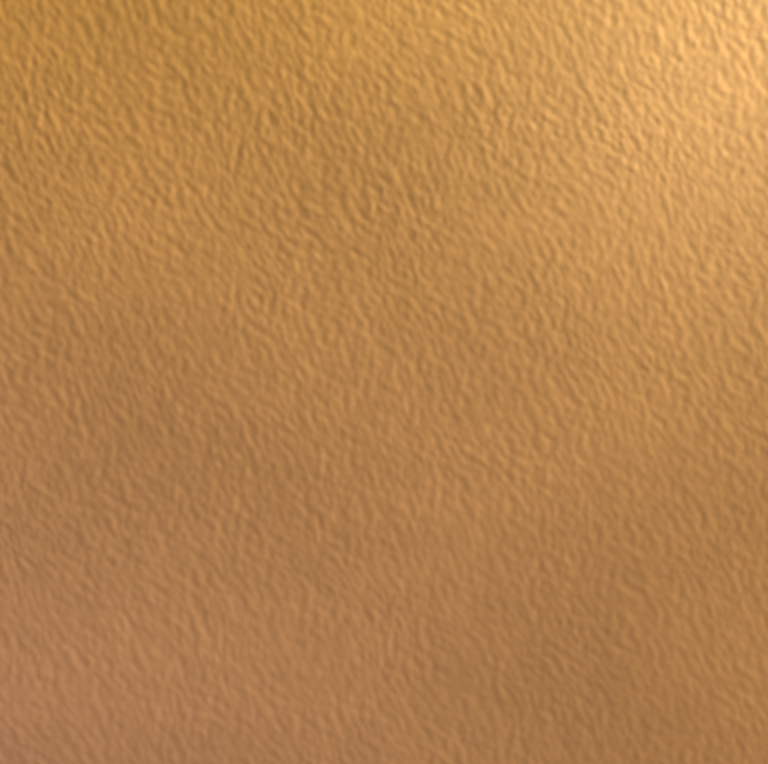
This texture is drawn by a Shadertoy shader. Its source:

```glsl
const vec3 TOP_LEFT = vec3(0.715, 0.515, 0.255);
const vec3 TOP_RIGHT = vec3(0.785, 0.575, 0.310);
const vec3 BOTTOM_LEFT = vec3(0.655, 0.465, 0.325);
const vec3 BOTTOM_RIGHT = vec3(0.655, 0.465, 0.280);
const vec3 GLOW = vec3(0.14, 0.13, 0.12);
const float GLOW_RADIUS = 0.36;
const float FALLOFF = 1.3;              // how fast the light fades downward
const vec2 GRAIN_AXIS = vec2(-0.42, 0.907);
const vec2 GRAIN_FREQ = vec2(106.0, 66.0); // across and along the grain
const vec2 LIGHT_STEP = vec2(0.0029, 0.0012);
const float RELIEF_LOW = 0.085;
const float RELIEF_HIGH = 0.150;
const float WARP_FREQ = 6.0;
const float WARP_AMOUNT = 0.012;
const float DYE_BROAD = 0.07;
const float DYE_FINE = 0.035;

vec2 hashGradient(vec2 cell) {
    vec3 q = fract(cell.xyx * vec3(0.1031, 0.1030, 0.0973));
    q += dot(q, q.yzx + 33.33);
    float angle = 6.28318 * fract((q.x + q.y) * q.z);
    return vec2(cos(angle), sin(angle));
}

float gradientNoise(vec2 p) {
    vec2 i = floor(p), f = fract(p);
    vec2 u = f * f * f * (f * (f * 6.0 - 15.0) + 10.0);
    vec2 e = vec2(0.0, 1.0);
    float low = mix(dot(hashGradient(i), f),
                    dot(hashGradient(i + e.yx), f - e.yx), u.x);
    float high = mix(dot(hashGradient(i + e), f - e),
                     dot(hashGradient(i + 1.0), f - 1.0), u.x);
    return mix(low, high, u.y);
}

// Height of the pebbled hide, stretched along the grain axis
float hideHeight(vec2 p) {
    vec2 across = vec2(GRAIN_AXIS.y, -GRAIN_AXIS.x);
    vec2 g = vec2(dot(p, across), dot(p, GRAIN_AXIS)) * GRAIN_FREQ + 200.0;
    float pebbles = gradientNoise(g) + 0.3 * gradientNoise(g * 1.57 + 71.0);
    return pebbles + 0.6 * gradientNoise(g * 0.55 + 133.0);
}

// Broad light and hue drift over the surface
vec3 baseColor(vec2 uv) {
    float rise = pow(uv.y, FALLOFF);
    vec3 color = mix(mix(BOTTOM_LEFT, BOTTOM_RIGHT, uv.x),
                     mix(TOP_LEFT, TOP_RIGHT, uv.x), rise);
    float corner = length((uv - vec2(1.0)) / GLOW_RADIUS);
    return color + GLOW * exp(-corner * corner);
}

void mainImage(out vec4 fragColor, in vec2 fragCoord) {
    vec2 uv = fragCoord / iResolution.xy;
    vec2 p = fragCoord / iResolution.y;

    // Slow bending of the grain direction
    vec2 bend = vec2(gradientNoise(p * WARP_FREQ + 11.0),
                     gradientNoise(p * WARP_FREQ + 47.0));
    vec2 q = p + WARP_AMOUNT * bend;

    // Side-lit relief, deeper toward the top
    float slope = hideHeight(q - LIGHT_STEP) - hideHeight(q + LIGHT_STEP);
    float depth = mix(RELIEF_LOW, RELIEF_HIGH, smoothstep(0.0, 1.0, uv.y));
    depth *= 1.0 + 0.35 * gradientNoise(p * 9.0 + 93.0);

    // Faint uneven dye
    float dye = DYE_BROAD * gradientNoise(p * vec2(3.0, 4.0) + 31.0)
              + DYE_FINE * gradientNoise(p * 22.0 + 5.0);
    vec3 color = baseColor(uv) * (1.0 + dye);
    color *= 1.0 + depth * slope * vec3(0.92, 1.0, 1.05);
    fragColor = vec4(clamp(color, 0.0, 1.0), 1.0);
}
```
